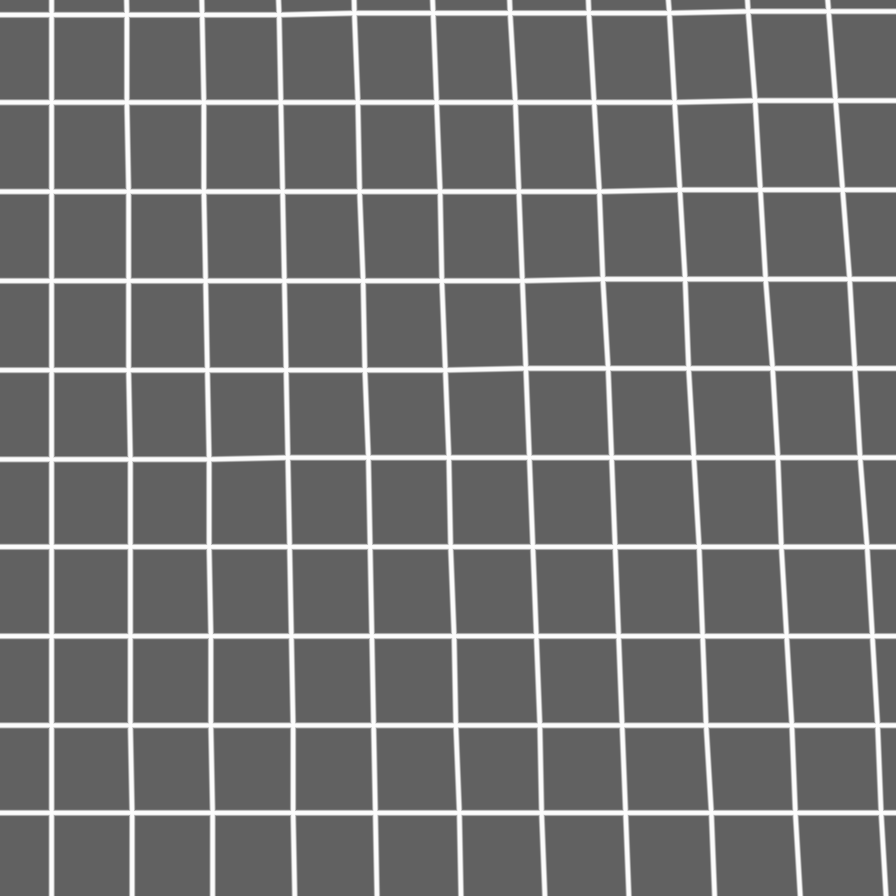
A WebGL 1 fragment shader for this pattern:

```glsl
precision highp float;
// White wire mesh on grey, fanning out to the lower right, with joints snapped to a fine lattice.

uniform vec2 u_resolution;

// Lengths are in lattice steps; the canvas is LATTICE steps wide.
const float LATTICE = 512.0;
const vec2 FIRST_JOINT = vec2(29.4, 8.19);   // from the upper left
const vec2 SPACING = vec2(42.66, 50.79);
const float COLUMN_GROWTH = 0.18;            // columns widen to the right
const float FAN = 0.394;                     // columns widen downwards
const float FAN_EASE = 0.007;
const float ROW_EASE = 0.004;                // rows tighten downwards
const float LIFT = 0.016;                    // rows rise to the right
const float LIFT_FADE = 0.00175;             // and rise less further down
const float HALF_WIDTH = 1.47;
const float SOFTNESS = 0.8;
const vec3 GROUND = vec3(0.38);
const vec3 WIRE = vec3(0.99);

float columnWidth(float row) {
  return SPACING.x + row * (FAN - FAN_EASE * row);
}

// Position of a mesh joint, rounded to the lattice.
vec2 joint(vec2 id) {
  float x = id.x * (columnWidth(id.y) + COLUMN_GROWTH * id.x);
  float y = id.y * (SPACING.y - ROW_EASE * id.y);
  y -= (LIFT - LIFT_FADE * id.y) * id.x * id.x;
  return floor(FIRST_JOINT + vec2(x, y)) + 0.5;
}

// Approximate inverse of joint(): the mesh cell around a point.
vec2 cellAt(vec2 p) {
  vec2 d = p - FIRST_JOINT;
  float row = d.y / SPACING.y;
  float width = columnWidth(row);
  float column = d.x / (width + COLUMN_GROWTH * d.x / width);
  return floor(vec2(column, row));
}

float segmentDistance(vec2 p, vec2 a, vec2 b) {
  vec2 ab = b - a;
  float t = clamp(dot(p - a, ab) / dot(ab, ab), 0.0, 1.0);
  return length(p - a - t * ab);
}

// Distance to the nearest wire, searching the neighbouring joints.
float meshDistance(vec2 p) {
  vec2 cell = cellAt(p);
  float nearest = LATTICE;
  for (int j = -1; j <= 1; j++) {
    for (int i = -1; i <= 1; i++) {
      vec2 id = cell + vec2(float(i), float(j));
      vec2 a = joint(id);
      nearest = min(nearest, segmentDistance(p, a, joint(id + vec2(1.0, 0.0))));
      nearest = min(nearest, segmentDistance(p, a, joint(id + vec2(0.0, 1.0))));
    }
  }
  return nearest;
}

void main() {
  vec2 uv = gl_FragCoord.xy / u_resolution;
  vec2 p = vec2(uv.x, 1.0 - uv.y) * LATTICE;

  // Never let the edge get sharper than a pixel.
  float pixel = LATTICE / min(u_resolution.x, u_resolution.y);
  float edge = max(SOFTNESS, 0.5 * pixel);
  float wire = 1.0 - smoothstep(HALF_WIDTH - edge, HALF_WIDTH + edge, meshDistance(p));

  gl_FragColor = vec4(mix(GROUND, WIRE, wire), 1.0);
}
```
